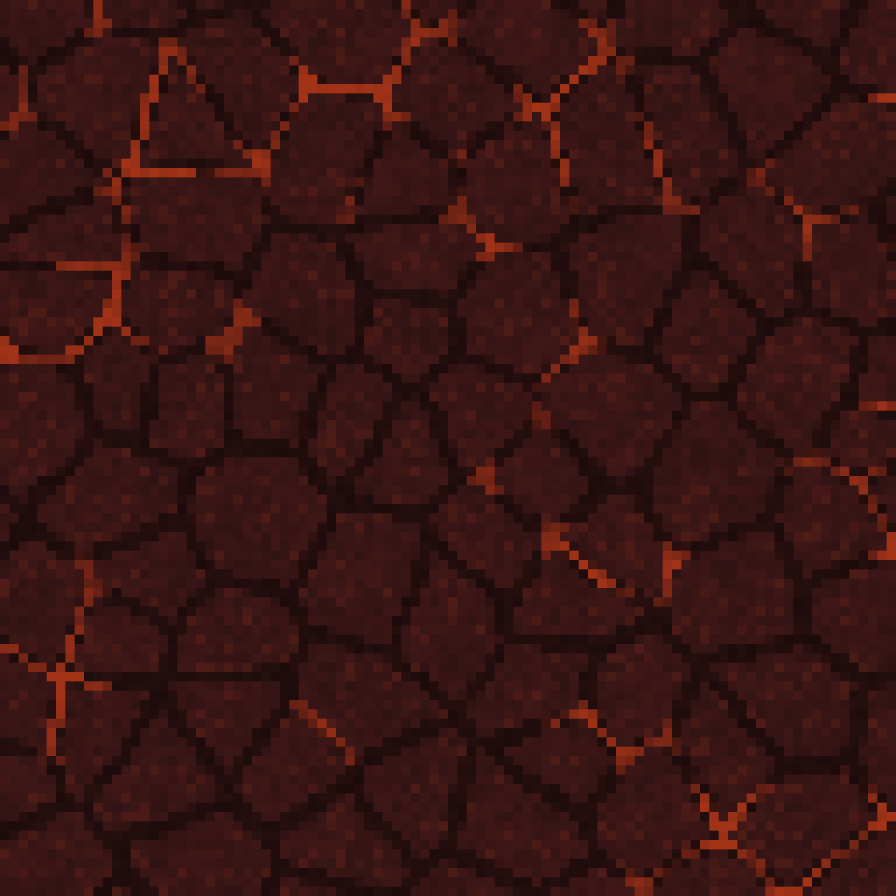
Write a WebGL 1 fragment shader that draws this texture.

```glsl
precision highp float;
// Dark red cracked stone in chunky square texels, with embers glowing in some cracks.
uniform vec2 u_resolution;

const float TEXELS = 96.0;        // texels across the canvas
const float STONES = 8.5;         // stones across the canvas
const float JITTER = 0.82;        // irregularity of the stones
const float TILT = 0.70;          // direction of the cracks, radians
const float CRACK = 0.0084;       // half width of a crack
const float CRACK_VARY = 0.004;   // raggedness of the crack width
const float WARP = 0.010;         // bending of the cracks
const float EMBER_SCALE = 11.0;   // ember patches across the canvas
const float EMBER_START = 0.67;   // higher gives fewer embers
const float SPECKLES = 0.09;      // share of bright grains on the stones

const vec3 CRACK_COLOR = vec3(0.13, 0.05, 0.05);
const vec3 STONE_DARK = vec3(0.185, 0.073, 0.076);
const vec3 STONE_LIGHT = vec3(0.260, 0.093, 0.092);
const vec3 SPECKLE = vec3(0.31, 0.11, 0.09);
const vec3 EMBER_DIM = vec3(0.38, 0.12, 0.08);
const vec3 EMBER_HOT = vec3(0.64, 0.20, 0.09);

float hash(vec2 p) {
  vec3 q = fract(p.xyx * 0.1031);
  q += dot(q, q.yzx + 33.33);
  return fract((q.x + q.y) * q.z);
}

vec2 hash2(vec2 p) {
  return vec2(hash(p + 17.3), hash(p + 91.7));
}

float noise(vec2 p) {
  vec2 i = floor(p), f = fract(p);
  f = f * f * (3.0 - 2.0 * f);
  vec2 e = vec2(1.0, 0.0);
  return mix(mix(hash(i), hash(i + e.xy), f.x),
             mix(hash(i + e.yx), hash(i + e.xx), f.x), f.y);
}

vec2 stoneCentre(vec2 cell) {
  return cell + 0.5 + JITTER * (hash2(cell) - 0.5);
}

// Distances to the nearest and second nearest stone borders.
vec2 borders(vec2 p) {
  vec2 home = floor(p), nearCell = home, toNear = vec2(0.0);
  float best = 100.0;
  for (int y = -1; y <= 1; y++) {
    for (int x = -1; x <= 1; x++) {
      vec2 cell = home + vec2(float(x), float(y));
      vec2 r = stoneCentre(cell) - p;
      if (dot(r, r) < best) {
        best = dot(r, r);
        toNear = r;
        nearCell = cell;
      }
    }
  }
  vec2 d = vec2(100.0);
  for (int y = -2; y <= 2; y++) {
    for (int x = -2; x <= 2; x++) {
      if (x == 0 && y == 0) continue;
      vec2 r = stoneCentre(nearCell + vec2(float(x), float(y))) - p;
      float edge = dot(0.5 * (toNear + r), normalize(r - toNear));
      d = edge < d.x ? vec2(edge, d.x) : vec2(d.x, min(d.y, edge));
    }
  }
  return d;
}

vec3 texelColor(vec2 texel) {
  vec2 p = (texel + 0.5) / TEXELS;
  float grain = hash(texel + 211.0);
  float grain2 = hash(texel + 557.0);

  // Stone borders on a tilted, gently bent grid
  vec2 q = p + WARP * (vec2(noise(p * 26.0 + 7.0), noise(p * 26.0 + 63.0)) - 0.5);
  float c = cos(TILT), s = sin(TILT);
  vec2 d = borders(mat2(c, s, -s, c) * q * STONES + 40.0) / STONES;

  // Mottled stone with red grains
  float patchy = noise(p * 22.0 + 130.0);
  float tone = clamp(0.5 * (grain + grain2) + 0.4 * (patchy - 0.5), 0.0, 1.0);
  vec3 color = mix(STONE_DARK, STONE_LIGHT, tone);
  float speckle = step(1.0 - SPECKLES * (0.4 + 1.2 * patchy), hash(texel + 877.0));
  color = mix(color, SPECKLE, speckle * (0.6 + 0.4 * grain));

  // Ragged dark cracks
  float width = CRACK + CRACK_VARY * (0.5 * (grain + noise(p * 18.0 + 300.0)) - 0.5);
  float crack = 1.0 - smoothstep(width - 0.001, width + 0.001, d.x);
  color = mix(color, CRACK_COLOR * (0.86 + 0.28 * grain2), crack);

  // Embers, wider and hotter where cracks meet
  float junction = 1.0 - smoothstep(0.004, 0.030, d.y);
  float heat = noise(p * EMBER_SCALE + 510.0) + 0.10 * junction;
  float lit = smoothstep(EMBER_START, EMBER_START + 0.04, heat);
  float core = 1.0 - smoothstep(0.0, 0.0015, d.x - mix(0.0036, 0.0062, junction));
  float glow = smoothstep(EMBER_START, EMBER_START + 0.28, heat);
  vec3 ember = mix(EMBER_DIM, EMBER_HOT, clamp(glow + 0.4 * (grain - 0.5), 0.0, 1.0));
  return mix(color, ember, lit * core);
}

void main() {
  float side = min(u_resolution.x, u_resolution.y);
  vec2 p = gl_FragCoord.xy / side * TEXELS - 0.5;
  vec2 base = floor(p);
  // Blend only across the one pixel where texels touch
  vec2 w = clamp((fract(p) - 0.5) * side / TEXELS + 0.5, 0.0, 1.0);
  vec3 color = vec3(0.0);
  for (int k = 0; k < 4; k++) {
    vec2 corner = vec2(mod(float(k), 2.0), floor(float(k) / 2.0));
    vec2 share = mix(1.0 - w, w, corner);
    if (share.x * share.y > 0.0) color += share.x * share.y * texelColor(base + corner);
  }
  gl_FragColor = vec4(color, 1.0);
}
```
